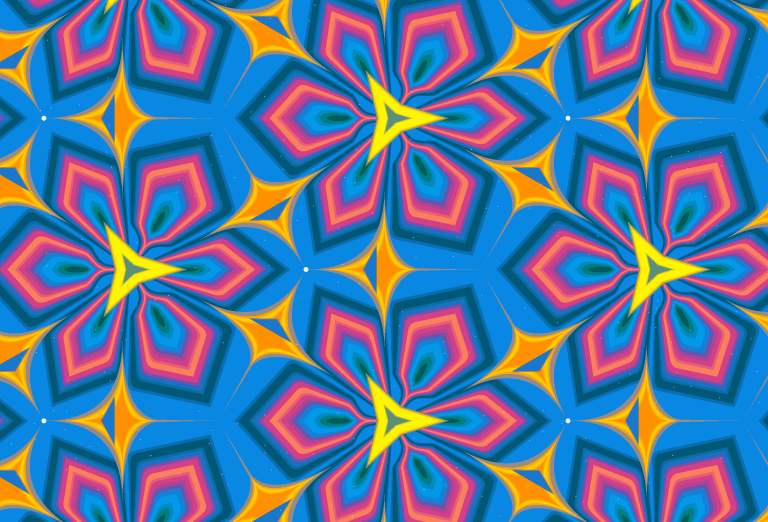
A WebGL 2 fragment shader for this pattern:

```glsl
#version 300 es
precision highp float;
// Kaleidoscopic wallpaper of banded six-petal flowers and concave amber stars.

uniform vec2 u_resolution;
out vec4 fragColor;

const float PI = 3.14159265;

float hash(vec2 p) {
  p = fract(p * vec2(0.1931, 0.2713));
  p += dot(p, p.yx + 19.37);
  return fract((p.x + p.y) * p.x * 7.13);
}

float smoothMax(float a, float b, float k) {
  float h = max(k - abs(a - b), 0.0) / k;
  return max(a, b) + 0.25 * k * h * h;
}

// Offset from the nearest flower centre on the triangular lattice.
vec2 nearestFlower(vec2 p) {
  vec2 cell = vec2(3.0, sqrt(3.0));
  vec2 a = mod(p + 0.5 * cell, cell) - 0.5 * cell;
  vec2 b = mod(p, cell) - 0.5 * cell;
  return dot(a, a) < dot(b, b) ? a : b;
}

// Petal level: 0 at the core, about 0.9 at the rim.
float petal(float r, float angle, float spread, float slope) {
  float tip = (r * (cos(angle) + slope * sin(angle)) - 0.33) / 0.67;
  return smoothMax(tip, 0.9 * angle / radians(spread), 0.09);
}

vec3 petalColor(float s) {
  vec3 c = vec3(0.0, 0.36, 0.36);
  if (s > 0.08) c = vec3(0.0, 0.49, 0.50);
  if (s > 0.14) c = vec3(0.0, 0.54, 0.76);
  if (s > 0.19) c = vec3(0.01, 0.60, 0.91);
  if (s > 0.28) c = vec3(0.08, 0.50, 0.84);
  if (s > 0.34) c = vec3(0.42, 0.32, 0.68);
  if (s > 0.38) c = vec3(0.68, 0.27, 0.58);
  if (s > 0.42) c = vec3(0.83, 0.25, 0.53);
  if (s > 0.47) c = vec3(0.90, 0.37, 0.47);
  if (s > 0.50) c = vec3(0.98, 0.50, 0.36);
  if (s > 0.565) c = vec3(0.83, 0.25, 0.53);
  if (s > 0.63) c = vec3(0.52, 0.30, 0.65);
  if (s > 0.66) c = vec3(0.10, 0.44, 0.77);
  if (s > 0.71) c = vec3(0.03, 0.43, 0.62);
  if (s > 0.74) c = vec3(0.0, 0.34, 0.47);
  if (s > 0.83) c = vec3(0.03, 0.43, 0.68);
  if (s > 0.865) c = vec3(0.03, 0.53, 0.89);
  return c;
}

vec3 pattern(vec2 uv) {
  vec2 p = nearestFlower((uv - vec2(0.2514, 0.4837)) / 0.3347);

  // Fold into one 60 degree mirror wedge.
  float r = length(p);
  float angle = atan(p.y, p.x + 1e-6);
  angle = abs(mod(angle + PI / 3.0, PI / 1.5) - PI / 3.0);
  vec2 q = r * vec2(cos(angle), sin(angle));

  // Slender petals on the arms, broad petals between them.
  float slender = petal(r, angle, 27.0, 1.25);
  float broad = petal(r, PI / 3.0 - angle, 33.0, 0.9);
  broad += 0.5 * (1.0 - smoothstep(0.14, 0.28, r));
  vec3 color = petalColor(min(slender, broad));

  // Concave star lying across the wedge's outer edge.
  vec3 gray = vec3(0.60, 0.54, 0.53);
  float h = max(0.8660254 - dot(q, vec2(0.8660254, 0.5)), 0.0);
  float along = dot(q - vec2(1.0, 0.0), vec2(-0.5, 0.8660254));
  float e = along - 0.45;
  float star = 1.0 - sqrt(abs(e) / (e < 0.0 ? 0.45 : 0.24)) - sqrt(h / 0.47);
  if (e > 0.0 && h < 0.035 * pow(max(1.0 - along, 0.0), 1.5)) color = gray;
  if (star > 0.0) color = gray;
  if (star > 0.09) color = vec3(0.97, 0.66, 0.02);
  if (star > 0.14) color = vec3(1.0, 0.80, 0.01);
  if (star > 0.23) color = vec3(0.99, 0.67, 0.01);
  if (star > 0.28) color = vec3(1.0, 0.57, 0.0);
  float notch = 0.134 * (e + 0.12) / 0.075;
  if (e < -0.045 && h < notch + 0.012) color = vec3(0.70, 0.50, 0.36);
  if (e < -0.045 && h < notch) color = vec3(0.10, 0.47, 0.80);

  // Three-armed yellow heart.
  float heart = q.x + 3.3 * q.y;
  if (heart < 0.32) color = vec3(0.48, 0.55, 0.51);
  if (heart < 0.295) color = vec3(0.98, 0.76, 0.02);
  if (heart < 0.265) color = vec3(1.0, 0.96, 0.0);
  if (heart < 0.115) color = vec3(0.80, 0.76, 0.15);
  if (heart < 0.095) color = vec3(0.36, 0.56, 0.48);

  // Pale joint dot and sparse specks.
  if (length(q - vec2(1.0, 0.0)) < 0.014) color = vec3(0.95);
  vec2 id = floor(uv * 36.0);
  vec2 spot = 0.2 + 0.6 * vec2(hash(id + 3.1), hash(id + 17.7));
  float speck = step(length(fract(uv * 36.0) - spot), 0.04) * step(0.86, hash(id + 41.3));
  return mix(color, vec3(0.75, 0.85, 0.95), 0.6 * speck);
}

void main() {
  // Average a 3 by 3 grid of samples for smooth edges.
  vec3 sum = vec3(0.0);
  for (int i = 0; i < 9; i++) {
    vec2 offset = (vec2(i % 3, i / 3) - 1.0) / 3.0;
    sum += pattern((gl_FragCoord.xy + offset) / u_resolution.y);
  }
  fragColor = vec4(sum / 9.0, 1.0);
}
```
